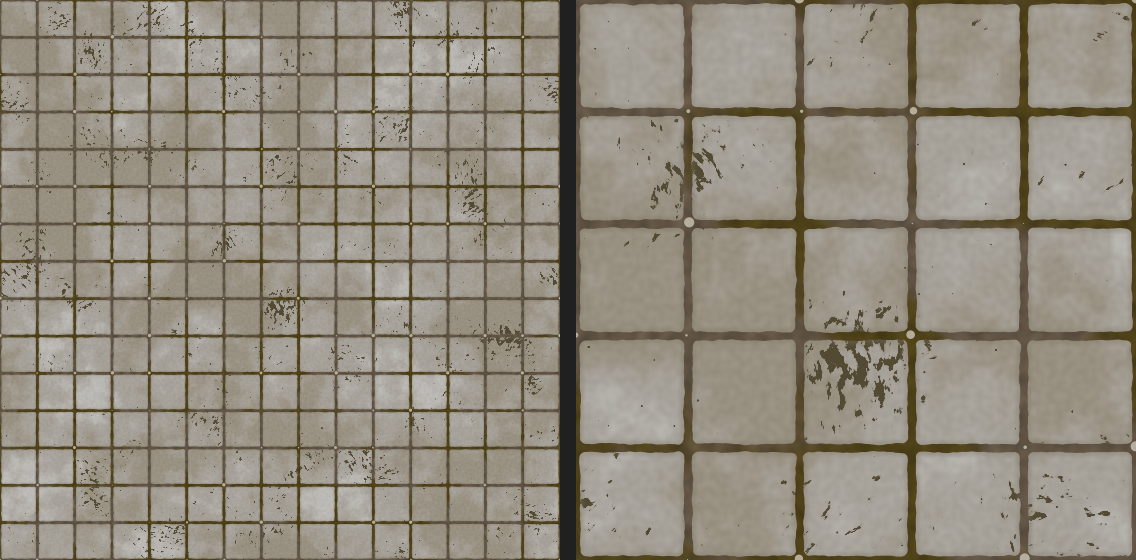
Left: the whole. Right: its middle third, enlarged.
This texture is drawn by a WebGL 2 fragment shader. Its source:

```glsl
#version 300 es
precision highp float;
// Weathered stone tiles in a 15 by 15 grid with rough, mossy grout.
// Periodic gradient noise clouds the stone and wobbles the joints; thresholded
// noise, turned and stretched differently in each tile, carves clustered pits.

uniform vec2 u_resolution;
out vec4 fragColor;

const float TILES = 15.0;
const float JOINT_HALF_WIDTH = 0.037;  // in tile units
const float CORNER_RADIUS = 0.05;
const float UNBOUNDED = 4096.0;        // period for noise that need not wrap

const vec3 STONE_BEIGE = vec3(0.595, 0.565, 0.502);
const vec3 STONE_GREY  = vec3(0.650, 0.630, 0.598);
const vec3 STONE_PALE  = vec3(0.735, 0.728, 0.712);
const vec3 GROUT_BROWN = vec3(0.375, 0.325, 0.265);
const vec3 GROUT_MOSS  = vec3(0.300, 0.250, 0.095);
const vec3 PIT_DARK    = vec3(0.325, 0.290, 0.205);
const vec3 STAIN       = vec3(0.480, 0.450, 0.380);
const vec3 CHIP_LIGHT  = vec3(0.780, 0.745, 0.690);

vec2 hash2(vec2 p) {
    vec3 q = fract(p.xyx * vec3(0.1031, 0.1030, 0.0973));
    q += dot(q, q.yzx + 33.33);
    return fract((q.xx + q.yz) * q.zy);
}

// Dot product of a random unit gradient with the offset from its lattice cell
float cornerSlope(vec2 cell, vec2 offset, float period, float seed) {
    float angle = 6.2832 * hash2(mod(cell, period) + seed).x;
    return dot(vec2(cos(angle), sin(angle)), offset);
}

float gradientNoise(vec2 p, float period, float seed) {
    vec2 i = floor(p), f = p - i;
    vec2 w = f * f * f * (f * (f * 6.0 - 15.0) + 10.0);
    vec2 e = vec2(1.0, 0.0);
    float low  = mix(cornerSlope(i, f, period, seed),
                     cornerSlope(i + e.xy, f - e.xy, period, seed), w.x);
    float high = mix(cornerSlope(i + e.yx, f - e.yx, period, seed),
                     cornerSlope(i + e.xx, f - e.xx, period, seed), w.x);
    return mix(low, high, w.y);
}

// Layered noise, normalised by the sum of its amplitudes
float fbm(vec2 p, float period, int octaves, float seed) {
    float sum = 0.0, total = 0.0, amplitude = 1.0;
    for (int k = 0; k < octaves; k++) {
        sum += amplitude * gradientNoise(p, period, seed);
        total += amplitude;
        amplitude *= 0.55;
        p = p * 2.0 + 0.37;
        period *= 2.0;
    }
    return sum / total;
}

float roundedBox(vec2 p, float halfSize, float radius) {
    vec2 q = abs(p) - halfSize + radius;
    return length(max(q, 0.0)) + min(max(q.x, q.y), 0.0) - radius;
}

mat2 rotation(float angle) {
    float c = cos(angle), s = sin(angle);
    return mat2(c, s, -s, c);
}

vec3 stoneColor(float tone) {
    vec3 color = mix(STONE_BEIGE, STONE_GREY, smoothstep(0.15, 0.60, tone));
    return mix(color, STONE_PALE, smoothstep(0.60, 1.10, tone));
}

// Field that rises above zero inside pits
float pitField(vec2 local, vec2 random, float cluster) {
    vec2 p = rotation(6.2832 * random.x) * local;
    p += 0.05 * gradientNoise(p * 4.0, UNBOUNDED, random.y * 70.0);
    float speck = fbm(p * vec2(6.0, 11.0) + random * 90.0, UNBOUNDED, 4, 3.0);
    return speck + cluster - 0.40;
}

// Pale chip sitting on some of the joint crossings
float chipMask(vec2 grid, float pixel) {
    vec2 crossing = floor(grid + 0.5);
    vec2 random = hash2(mod(crossing, TILES) + 51.0);
    float radius = 0.045 * smoothstep(0.55, 1.0, random.x);
    float dist = length(grid - crossing - 0.03 * (random.yx - 0.5));
    return step(0.001, radius) * (1.0 - smoothstep(-pixel, pixel, dist - radius));
}

void main() {
    vec2 uv = gl_FragCoord.xy / u_resolution;
    float pixel = TILES / min(u_resolution.x, u_resolution.y);
    vec2 grid = uv * TILES;
    vec2 tile = floor(grid);
    vec2 local = grid - tile - 0.5;
    vec2 random = hash2(tile + 7.0);

    // Stone: broad clouds, finer mottling and a small shift for each tile
    float cloud = fbm(uv * 5.0, 5.0, 5, 11.0);
    float mottle = fbm(local * 2.0 + random * 60.0, UNBOUNDED, 4, 23.0);
    float tone = 0.47 + 1.7 * cloud + 0.65 * mottle + 0.20 * (random.y - 0.5);
    vec3 color = stoneColor(tone);
    color += 0.035 * gradientNoise(uv * 210.0, 210.0, 5.0);

    // Pits with a faint stain around them, gathered in patches, plus stray dots
    float cluster = 1.0 * fbm(uv * 9.0, 9.0, 3, 37.0) + 0.08 * (random.x - 0.5);
    float pits = pitField(local, random, cluster);
    float dots = gradientNoise(local * 17.0 + random * 80.0, UNBOUNDED, 61.0) - 0.60;
    float soft = 0.015 + pixel;
    color = mix(color, STAIN, 0.35 * smoothstep(-0.10, 0.03, pits));
    color = mix(color, PIT_DARK, smoothstep(-soft, soft, max(pits, dots)));

    // Joints: ragged rounded tile edges, soiled rim, brown to mossy grout
    float ragged = 0.030 * fbm(uv * 75.0, 75.0, 3, 43.0);
    float edge = roundedBox(local, 0.5 - JOINT_HALF_WIDTH, CORNER_RADIUS) + ragged;
    color = mix(color, STAIN, 0.30 * smoothstep(-0.06, 0.0, edge));
    float moss = fbm(uv * 7.0, 7.0, 4, 71.0) + 0.8 * cloud;
    vec3 grout = mix(GROUT_BROWN, GROUT_MOSS, smoothstep(-0.08, 0.14, moss));
    grout *= 1.0 + 0.35 * fbm(uv * 90.0, 90.0, 2, 83.0);
    color = mix(color, grout, smoothstep(-0.6 * pixel, 0.6 * pixel, edge));
    color = mix(color, CHIP_LIGHT, 0.85 * chipMask(grid, 0.6 * pixel));

    fragColor = vec4(color, 1.0);
}
```
